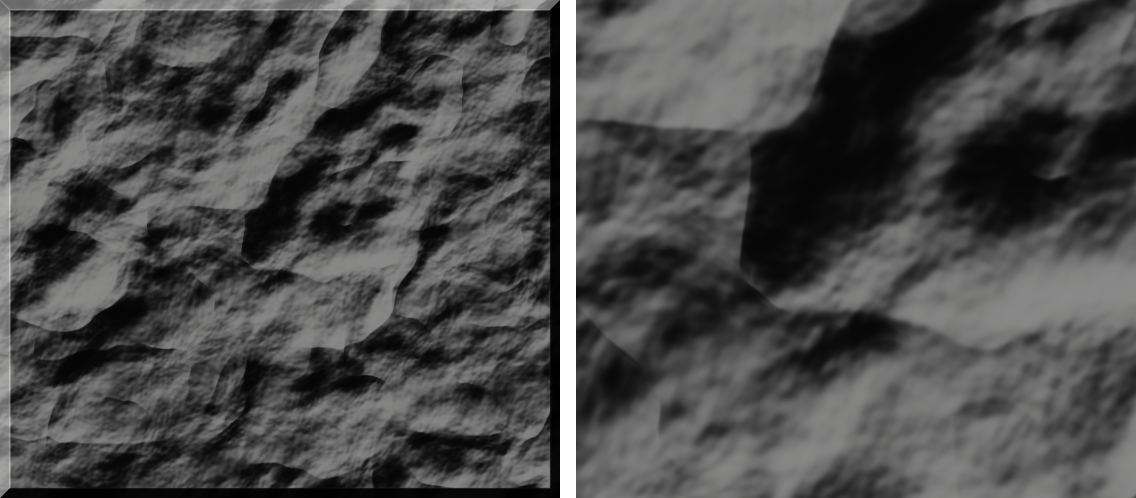
Left, the full canvas; right, a detail of the centre.
Reproduce this texture procedurally as a Shadertoy shader.

```glsl
// Rough dark grey rock face lit from the upper left, set in a bevelled frame.

const float GRAIN_ANGLE = 0.62;   // direction of the rock strata
const float LIGHT_ANGLE = 2.05;   // where the light comes from
const float BEVEL_WIDTH = 0.020;
const float DARKEST = 0.02;
const float BRIGHTEST = 0.54;
const vec3 ROCK_TINT = vec3(1.0, 0.996, 0.992);

vec2 direction(float angle) {
    return vec2(cos(angle), sin(angle));
}

vec2 rotate(vec2 p, float angle) {
    vec2 d = direction(angle);
    return vec2(dot(p, d), dot(p, vec2(-d.y, d.x)));
}

// Random vector in -1..1
vec2 hash2(vec2 p) {
    vec2 k = vec2(dot(p, vec2(127.1, 311.7)), dot(p, vec2(269.5, 183.3)));
    return fract(sin(k) * 43758.5453) * 2.0 - 1.0;
}

float corner(vec2 cell, vec2 f, vec2 offset) {
    return dot(hash2(cell + offset), f - offset);
}

float gradientNoise(vec2 p) {
    vec2 i = floor(p);
    vec2 f = p - i;
    vec2 u = f * f * f * (f * (f * 6.0 - 15.0) + 10.0);
    float low = mix(corner(i, f, vec2(0, 0)), corner(i, f, vec2(1, 0)), u.x);
    float high = mix(corner(i, f, vec2(0, 1)), corner(i, f, vec2(1, 1)), u.x);
    return mix(low, high, u.y);
}

// Crests that are sharp in places and fade into round shoulders elsewhere
float ridge(vec2 p, float frequency, float seed) {
    vec2 q = p * frequency + seed;
    float n = gradientNoise(q);
    float softness = 0.004 + 0.25 * max(0.0, gradientNoise(q * 1.3 + 40.7) - 0.05);
    return -sqrt(n * n + softness * softness) / frequency;
}

vec2 warp(vec2 p, float frequency, float amount) {
    vec2 q = p * frequency;
    return p + amount * vec2(gradientNoise(q + 17.3), gradientNoise(q + 61.9));
}

float roughness(vec2 p, float frequency, float steepness) {
    float sum = 0.0;
    for (int octave = 0; octave < 5; octave++) {
        sum += steepness * gradientNoise(p * frequency) / frequency;
        p = rotate(p, 0.5) + 3.7;
        frequency *= 1.9;
        steepness *= 0.83;
    }
    return sum;
}

// Coordinates stretched along the strata
vec2 strata(vec2 p, float stretch) {
    return rotate(p, GRAIN_ANGLE) * vec2(stretch, 1.0);
}

float rockHeight(vec2 p) {
    vec2 q = strata(p, 0.85);
    vec2 crumpled = warp(warp(q, 6.0, 0.06), 15.0, 0.026);
    crumpled = warp(crumpled, 33.0, 0.006);
    return 0.95 * ridge(crumpled, 3.3, 5.2)
         + 1.05 * ridge(crumpled, 7.5, 31.4)
         + roughness(warp(q, 9.0, 0.02), 8.5, 0.8);
}

// How steeply the rock towards the light rises above this point
float shadowDepth(vec2 p, float height) {
    float steepest = 0.0;
    for (float reach = 0.014; reach < 0.05; reach *= 1.7) {
        float rise = rockHeight(p + reach * direction(LIGHT_ANGLE)) - height;
        steepest = max(steepest, rise / reach);
    }
    return max(0.0, steepest - 0.6);
}

// Grey level from the slope towards the light
float rockShade(vec2 p) {
    float stepSize = 0.0036;
    float height = rockHeight(p);
    float slope = (height - rockHeight(p + stepSize * direction(LIGHT_ANGLE))) / stepSize;
    slope += 1.2 * gradientNoise(warp(strata(p, 0.65), 6.0, 0.08) * 3.4 + 8.6);
    slope += 0.2 - 0.9 * shadowDepth(p, height);
    float lit = 0.5 + 0.5 * tanh(0.68 * slope);
    return mix(DARKEST, BRIGHTEST, pow(lit, 1.05));
}

// Raised frame: light on the left and top, dark on the right and bottom
float addBevel(float shade, vec2 p, vec2 size, float aa) {
    vec2 far = size - p;
    float lightEdge = min(p.x, far.y);
    float darkEdge = min(far.x, p.y);
    float edge = min(lightEdge, darkEdge);
    float lightSide = smoothstep(-aa, aa, darkEdge - lightEdge);
    float frame = 1.0 - smoothstep(BEVEL_WIDTH - aa, BEVEL_WIDTH + aa, edge);

    float bevel = mix(shade * 0.06, shade * 0.5 + 0.40, lightSide);
    float mitre = 1.0 - smoothstep(0.0, 2.0 * aa, abs(p.x - far.y));
    bevel += 0.12 * mitre * lightSide;
    shade = mix(shade, bevel, frame);

    float rim = 1.0 - smoothstep(0.0, 0.0015 + aa, abs(edge - BEVEL_WIDTH));
    return shade + rim * mix(0.03, 0.17, lightSide);
}

void mainImage(out vec4 fragColor, in vec2 fragCoord) {
    vec2 p = fragCoord / iResolution.y;
    vec2 size = iResolution.xy / iResolution.y;
    float aa = 1.0 / iResolution.y;
    float shade = addBevel(rockShade(p), p, size, aa);
    fragColor = vec4(shade * ROCK_TINT, 1.0);
}
```
